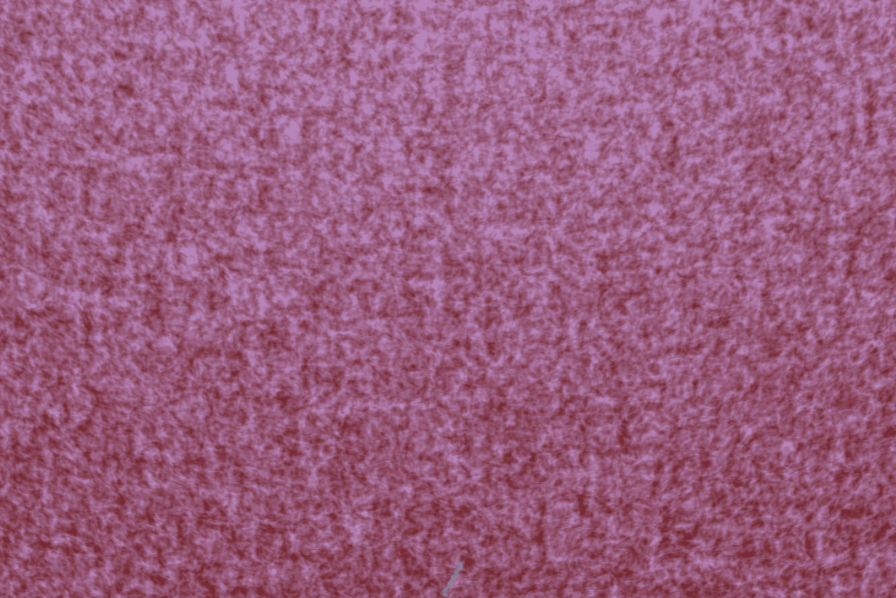
Write a Shadertoy shader that draws this texture.

```glsl
#define DEEP_RED vec3(0.49, 0.20, 0.25)
#define PALE_PINK vec3(0.69, 0.48, 0.67)
#define SCRATCH_GREY vec3(0.53, 0.52, 0.62)
#define SHADE_BOTTOM 0.29
#define SHADE_TOP 0.83
#define EDGE_FALLOFF 0.16
#define CONTRAST 0.74
#define BLOB_FREQ 58.0
#define THREAD_FREQ vec2(26.0, 60.0)
#define THREAD_STRENGTH 0.17
#define BOW 0.10

vec2 gradientAt(vec2 cell) {
    vec3 h = fract(cell.xyx * vec3(0.1031, 0.1030, 0.0973));
    h += dot(h, h.yzx + 33.33);
    float angle = 6.2832 * fract((h.x + h.y) * h.z);
    return vec2(cos(angle), sin(angle));
}

float gradientNoise(vec2 p) {
    vec2 i = floor(p), f = p - i;
    vec2 u = f * f * f * (f * (f * 6.0 - 15.0) + 10.0);
    vec2 e = vec2(1.0, 0.0);
    float a = dot(gradientAt(i), f);
    float b = dot(gradientAt(i + e.xy), f - e.xy);
    float c = dot(gradientAt(i + e.yx), f - e.yx);
    float d = dot(gradientAt(i + e.xx), f - e.xx);
    return mix(mix(a, b, u.x), mix(c, d, u.x), u.y);
}

// Worn flecks: round blobs, fine grain, upright patches and weft bands
float flecks(vec2 p) {
    float n = gradientNoise(p * BLOB_FREQ);
    n += 0.65 * gradientNoise(p * BLOB_FREQ * 1.9 + 17.3);
    n += 0.35 * gradientNoise(p * BLOB_FREQ * 3.1 + 41.7);
    n += 0.50 * gradientNoise(p * vec2(36.0, 17.0) + 71.1);
    n += 0.25 * gradientNoise(p * vec2(30.0, 5.0) + 93.9);
    n += 0.35 * gradientNoise(p * vec2(7.0, 34.0) + 123.4);
    return n;
}

// Thin pale wrinkles along the zero lines of stretched noise
float threads(vec2 p) {
    float lines = 0.0;
    for (int k = 0; k < 2; k++) {
        float n = gradientNoise(p * THREAD_FREQ + 57.0 * float(k + 1));
        lines = max(lines, 1.0 - smoothstep(0.0, 0.15, abs(n)));
    }
    return lines;
}

float segmentDistance(vec2 p, vec2 a, vec2 b) {
    vec2 along = b - a;
    float h = clamp(dot(p - a, along) / dot(along, along), 0.0, 1.0);
    return length(p - a - along * h);
}

void mainImage(out vec4 fragColor, in vec2 fragCoord) {
    vec2 uv = fragCoord / iResolution.xy;
    vec2 p = fragCoord / iResolution.y;

    // Cloth rows sag towards the middle and waver slightly
    float side = 2.0 * uv.x - 1.0;
    vec2 cloth = p + 5.0;
    cloth.y -= BOW * side * side;
    cloth += 0.006 * vec2(gradientNoise(p * 21.0), gradientNoise(p * 24.0 + 9.0));

    // Light falls from the top centre
    float shade = mix(SHADE_BOTTOM, SHADE_TOP, uv.y);
    shade -= EDGE_FALLOFF * side * side * uv.y;

    float tone = shade + CONTRAST * flecks(cloth);
    tone += THREAD_STRENGTH * threads(cloth) * (1.0 - 0.6 * uv.y);
    vec3 color = mix(DEEP_RED, PALE_PINK, clamp(tone, -0.12, 1.15));

    // Short frayed scratch at the lower edge
    float scratch = segmentDistance(p, vec2(0.742, 0.005), vec2(0.772, 0.058));
    scratch += 0.006 * gradientNoise(p * 130.0);
    color = mix(color, SCRATCH_GREY, 0.8 * (1.0 - smoothstep(0.002, 0.006, scratch)));

    fragColor = vec4(color, 1.0);
}
```
